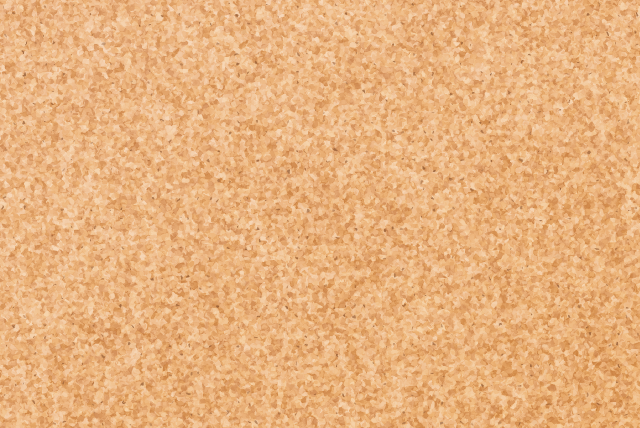
This texture is drawn by a Shadertoy shader. Its source:

```glsl
const vec3 DARK_CORK  = vec3(0.825, 0.555, 0.325);
const vec3 MID_CORK   = vec3(0.925, 0.702, 0.482);
const vec3 PALE_CORK  = vec3(0.955, 0.805, 0.645);
const vec3 PALE_FLAKE = vec3(0.960, 0.830, 0.680);
const vec3 BARK_SPECK = vec3(0.560, 0.340, 0.190);
const vec3 PINK_SHIFT = vec3(0.000, 0.012, 0.055);

const float CHIP_SCALE  = 82.0;   // cells per canvas height
const float CRUMB_SCALE = 150.0;
const float FLAKE_SCALE = 34.0;
const float SPECK_SCALE = 44.0;
const float CHIP_CONTRAST  = 0.66;
const float CRUMB_CONTRAST = 0.58;
const float SEAM_DEPTH = 0.26;
const float TONE_BIAS  = 0.57;
const int   AA = 2;               // samples per pixel side

vec3 hash3(vec2 cell, float seed) {
    vec3 p = fract(vec3(cell, seed) * vec3(0.1031, 0.1030, 0.0973));
    p += dot(p, p.yxz + 33.33);
    return fract((p.xxy + p.yxx) * p.zyx);
}

mat2 rotation(float turn) {
    float a = 6.2832 * turn;
    return mat2(cos(a), sin(a), -sin(a), cos(a));
}

float valueNoise(vec2 p, float seed) {
    vec2 i = floor(p), f = fract(p);
    f = f * f * (3.0 - 2.0 * f);
    float low  = mix(hash3(i, seed).x, hash3(i + vec2(1, 0), seed).x, f.x);
    float high = mix(hash3(i + vec2(0, 1), seed).x, hash3(i + vec2(1, 1), seed).x, f.x);
    return mix(low, high, f.y);
}

// Irregular chips: x, y = random values of the chip, z = gap to its neighbour
vec3 chips(vec2 p, float seed) {
    vec2 home = floor(p);
    float nearest = 9.0, second = 9.0;
    vec2 id = vec2(0.0);
    for (int y = -1; y <= 1; y++)
    for (int x = -1; x <= 1; x++) {
        vec2 cell = home + vec2(x, y);
        vec3 rnd = hash3(cell, seed);
        vec3 look = hash3(cell, seed + 5.0);
        vec2 d = rotation(rnd.z) * (p - cell - 0.1 - 0.8 * rnd.xy);
        float dist = length(d * vec2(0.8, 1.3));
        if (dist < nearest) {
            second = nearest;
            nearest = dist;
            id = look.xy;
        } else {
            second = min(second, dist);
        }
    }
    return vec3(id, second - nearest);
}

// Sparse elongated spots, one possible per cell; returns coverage
float spots(vec2 p, float seed, float share, float radius, float stretch) {
    vec2 cell = floor(p);
    vec3 rnd = hash3(cell, seed);
    vec3 look = hash3(cell, seed + 7.0);
    vec2 d = rotation(rnd.z) * (fract(p) - 0.3 - 0.4 * rnd.xy);
    float size = radius * mix(0.55, 1.1, look.y);
    float dist = length(d * vec2(1.0 / stretch, stretch));
    float shape = 1.0 - smoothstep(size * 0.7, size * 1.2, dist);
    return shape * step(look.x, share) * mix(0.5, 1.0, look.z);
}

vec3 corkColor(vec2 p) {
    // Ragged outlines
    vec2 warp = vec2(valueNoise(p * 170.0, 11.0), valueNoise(p * 170.0, 12.0)) - 0.5;
    vec2 q = p + warp * 0.006;

    // Chips, crumbs and the seams between them
    vec3 chip = chips(q * CHIP_SCALE, 1.0);
    vec3 crumb = chips(q * CRUMB_SCALE + 40.0, 2.0);
    float seam = 1.0 - smoothstep(0.0, 0.22, chip.z);
    float tone = TONE_BIAS + CHIP_CONTRAST * (chip.x - 0.5)
               + CRUMB_CONTRAST * (crumb.x - 0.5)
               - SEAM_DEPTH * seam * crumb.y;

    // Broad mottling and light falling off to the lower right
    float mottle = valueNoise(p * 5.0, 3.0) + valueNoise(p * 14.0, 4.0) - 1.0;
    float light = p.y - 0.5 - 0.6 * (p.x - 0.75);
    tone += 0.09 * mottle + 0.09 * light;
    tone = clamp(tone, -0.15, 1.15);

    vec3 color = tone < 0.5 ? mix(DARK_CORK, MID_CORK, tone * 2.0)
                            : mix(MID_CORK, PALE_CORK, tone * 2.0 - 1.0);
    color += PINK_SHIFT * (chip.y - 0.5 + 0.35 * light);

    // Pale flakes and dark bark
    float flake = spots(q * FLAKE_SCALE, 21.0, 0.28, 0.20, 1.25);
    float speck = spots(q * SPECK_SCALE + 9.0, 31.0, 0.22, 0.13, 1.3);
    color = mix(color, PALE_FLAKE, 0.7 * flake);
    return mix(color, BARK_SPECK, 0.75 * speck);
}

void mainImage(out vec4 fragColor, in vec2 fragCoord) {
    vec3 sum = vec3(0.0);
    for (int y = 0; y < AA; y++)
    for (int x = 0; x < AA; x++) {
        vec2 offset = (vec2(x, y) + 0.5) / float(AA) - 0.5;
        sum += corkColor((fragCoord + offset) / iResolution.y);
    }
    fragColor = vec4(sum / float(AA * AA), 1.0);
}
```
